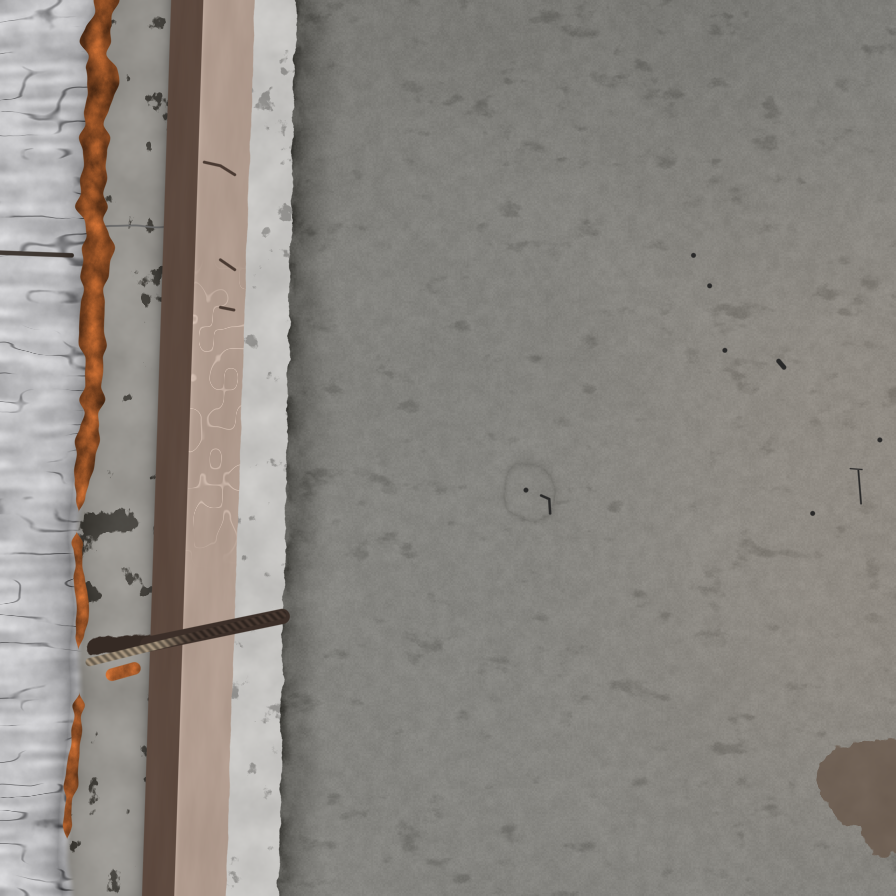
Write a Shadertoy shader that draws this texture.

```glsl
// Weathered wall: cracked white plaster, a bead of orange foam, a leaning
// batten crossed by a rusty rod, and a broad grey concrete slab.
// Layers run left to right, with slanted edges, fbm stains and line distances.
#define LEAN 0.0325
#define BATTEN_LEFT 0.191
#define BATTEN_RIDGE 0.227
#define BATTEN_RIGHT 0.2845
#define CONCRETE vec3(0.515, 0.512, 0.495)
#define PLASTER vec3(0.755, 0.755, 0.765)
#define WOOD vec3(0.685, 0.605, 0.555)
#define SHADE vec3(0.36, 0.285, 0.245)
#define FOAM vec3(0.66, 0.36, 0.17)
#define GRAIN 0.055

float hash(vec2 p) {
  vec3 q = fract(p.xyx * 0.1031);
  q += dot(q, q.yzx + 33.33);
  return fract((q.x + q.y) * q.z);
}

float noise(vec2 p) {
  vec2 i = floor(p), f = fract(p);
  f = f * f * (3.0 - 2.0 * f);
  return mix(mix(hash(i), hash(i + vec2(1, 0)), f.x),
             mix(hash(i + vec2(0, 1)), hash(i + vec2(1, 1)), f.x), f.y);
}

// Fractal noise centred on zero
float fbm(vec2 p) {
  float sum = -0.5, amp = 0.5;
  for (int i = 0; i < 5; i++) {
    sum += amp * noise(p);
    p = mat2(1.6, 1.2, -1.2, 1.6) * p + 7.3;
    amp *= 0.5;
  }
  return sum;
}

void paint(inout vec3 c, vec3 ink, float d) {
  float w = 0.8 / iResolution.y;
  c = mix(c, ink, 1.0 - smoothstep(-w, w, d));
}

float line(vec2 p, float ax, float ay, float bx, float by) {
  vec2 a = vec2(ax, ay), d = vec2(bx, by) - a;
  return length(p - a - d * clamp(dot(p - a, d) / dot(d, d), 0.0, 1.0));
}

float span(float y, float lo, float hi, float soft) {
  return smoothstep(lo - soft, lo + soft, y) * (1.0 - smoothstep(hi - soft, hi + soft, y));
}

vec3 concrete(vec2 p, float x) {
  vec3 c = CONCRETE + 0.045 * fbm(p * 5.0) + GRAIN * fbm(p * 95.0);
  c += vec3(0.045, 0.028, 0.016) * smoothstep(0.5, 1.0, p.x) * span(p.y, 0.1, 0.75, 0.25);
  c -= 0.025 * smoothstep(0.6, 1.0, p.y) + 0.025 * (hash(floor(p * 512.0)) - 0.5);
  c -= 0.07 * smoothstep(0.12, 0.32, fbm(p * vec2(35, 55)));
  // Damp margin
  c -= 0.12 * (1.0 - smoothstep(0.0, 0.055, x + 0.025 * fbm(p * 24.0)));
  c -= 0.17 * exp(-max(x, 0.0) * 110.0) * smoothstep(-0.2, 0.15, fbm(p * vec2(55, 30)));
  // Hollow, cracks and pits
  float ring = abs(length(p - vec2(0.592, 0.452)) - 0.03 + 0.02 * fbm(p * 40.0));
  c -= 0.06 * exp(-ring * 350.0);
  float crack = min(line(p, 0.604, 0.447, 0.613, 0.443), line(p, 0.613, 0.443, 0.614, 0.427));
  crack = min(crack, line(p, 0.958, 0.475, 0.961, 0.438) + 0.0004);
  crack = min(crack, line(p, 0.949, 0.477, 0.962, 0.476) + 0.0007);
  crack = min(crack, line(p, 0.869, 0.597, 0.875, 0.59) - 0.0012);
  vec2 pits[6] = vec2[6](vec2(0.587, 0.453), vec2(0.774, 0.715), vec2(0.809, 0.609),
    vec2(0.907, 0.427), vec2(0.982, 0.509), vec2(0.792, 0.681));
  for (int i = 0; i < 6; i++) crack = min(crack, length(p - pits[i]) - 0.0013);
  paint(c, vec3(0.16), crack - 0.0014);
  // Flaked brown patch
  float flake = min(length(p - vec2(0.959, 0.127)) - 0.047, length(p - vec2(0.998, 0.078)) - 0.035);
  flake = min(flake, length(p - vec2(0.995, 0.13)) - 0.045);
  paint(c, vec3(0.43, 0.375, 0.33) + 0.06 * fbm(p * 30.0), flake + 0.03 * fbm(p * 38.0));
  return c;
}

vec3 plaster(vec2 p, float x) {
  vec2 q = p + vec2(0, 0.015 * fbm(p * 12.0));
  vec3 c = PLASTER + 0.16 * (noise(q * vec2(18, 120)) - 0.5) + 0.14 * fbm(p * 60.0);
  float fissure = abs(noise(q * vec2(22, 75) + 9.0) - 0.5);
  c -= 0.28 * (1.0 - smoothstep(0.0, 0.06, fissure)) * smoothstep(-0.1, 0.1, fbm(p * 20.0));
  paint(c, vec3(0.25, 0.22, 0.2), line(p, 0.0, 0.718, 0.08, 0.715) - 0.0025);
  // Mortar strip with dark debris
  vec3 mortar = vec3(0.6, 0.59, 0.57) + 0.13 * fbm(p * 22.0);
  float debris = mix(0.2, 0.05, span(p.y, 0.33, 0.44, 0.025));
  mortar -= 0.33 * smoothstep(debris, debris + 0.06, fbm(p * vec2(48, 36)));
  paint(mortar, vec3(0.42), abs(p.y - 0.745 - 0.004 * noise(p * 40.0)) - 0.001);
  c = mix(c, mortar, smoothstep(-0.004, 0.006, x));
  return c - 0.22 * exp(-abs(x + 0.01) * 75.0);
}

void mainImage(out vec4 fragColor, in vec2 fragCoord) {
  vec2 p = fragCoord / iResolution.xy;
  float t = 1.0 - p.y, s = p.x + LEAN * t;
  float x = p.x - 0.115 + 0.039 * t - 0.014 * (noise(vec2(p.y * 22.0, 3)) - 0.5);
  vec3 c = plaster(p, x);
  // Foam bead in three lengths
  float bead = span(p.y, 0.435, 1.1, 0.01) + span(p.y, 0.28, 0.4, 0.01) + span(p.y, 0.07, 0.22, 0.01);
  float girth = mix(0.015, 0.007, smoothstep(0.3, 0.75, t)) * (0.55 + 0.8 * noise(vec2(p.y * 65.0, 8)));
  vec3 foam = FOAM * (0.95 + 1.1 * fbm(p * vec2(75, 60)));
  paint(c, foam * (1.0 - 0.35 * smoothstep(0.0, 0.014, abs(x))), abs(x) - girth * bead + 0.001);
  // Batten: shaded side and lit face
  c *= 1.0 - 0.25 * exp(-max(BATTEN_LEFT - s, 0.0) * 130.0);
  paint(c, SHADE + 0.04 * fbm(vec2(s * 90.0, p.y * 9.0)), BATTEN_LEFT - s);
  vec3 face = WOOD + 0.07 * fbm(vec2(s * 60.0, p.y * 14.0));
  float scratch = abs(noise(vec2(s * 70.0, p.y * 45.0)) - 0.5);
  face += 0.11 * (1.0 - smoothstep(0.0, 0.04, scratch)) * span(p.y, 0.4, 0.68, 0.04);
  face += 0.08 * exp(-abs(s - BATTEN_RIDGE) * 500.0);
  float nick = min(line(p, 0.228, 0.819, 0.246, 0.815), line(p, 0.246, 0.815, 0.262, 0.805));
  nick = min(nick, line(p, 0.246, 0.71, 0.262, 0.699));
  nick = min(nick, line(p, 0.246, 0.657, 0.261, 0.654));
  paint(face, SHADE * 0.8, nick - 0.0016);
  paint(c, face, BATTEN_RIDGE - s);
  // White filler, then the slab with its ragged edge
  vec3 filler = vec3(0.77, 0.765, 0.755) + 0.12 * fbm(p * 32.0);
  filler -= 0.2 * smoothstep(0.16, 0.25, fbm(p * 50.0 + 4.0));
  paint(c, filler, BATTEN_RIGHT - s + 0.003 * fbm(p * 50.0));
  float slab = p.x - 0.33 + 0.0195 * t - 0.007 * fbm(vec2(p.y * 75.0, 1));
  paint(c, concrete(p, slab), -slab);
  // Twisted rod over its dark gap
  paint(c, SHADE * 0.58, line(p, 0.105, 0.279, 0.165, 0.283) - 0.009 + 0.008 * fbm(p * 60.0));
  paint(c, SHADE * 0.65, line(p, 0.165, 0.281, 0.315, 0.312) - 0.0085);
  vec3 metal = mix(vec3(0.57, 0.51, 0.43), SHADE * 0.7, smoothstep(0.17, 0.22, p.x));
  metal *= 0.92 + 0.22 * sin((p.x + p.y) * 650.0);
  paint(c, metal, line(p, 0.1, 0.261, 0.315, 0.314) - 0.0045);
  paint(c, foam, line(p, 0.125, 0.247, 0.15, 0.254) - 0.007);
  fragColor = vec4(clamp(c, 0.0, 1.0), 1.0);
}
```
